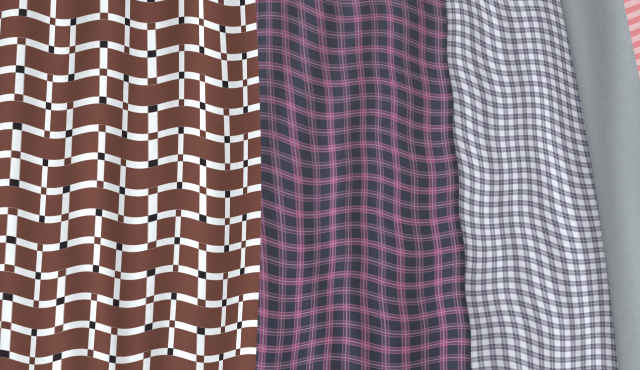
A Shadertoy shader for this texture:

```glsl
const vec3 BROWN = vec3(0.44, 0.285, 0.25);
const vec3 WHITE = vec3(0.93, 0.95, 0.96);
const vec3 BLACK = vec3(0.17, 0.15, 0.16);
const vec3 NAVY = vec3(0.23, 0.24, 0.29);
const vec3 MAGENTA = vec3(0.60, 0.31, 0.46);
const vec3 LILAC = vec3(0.73, 0.67, 0.74);
const vec3 PALE = vec3(0.85, 0.86, 0.89);
const vec3 SLATE = vec3(0.31, 0.30, 0.38);
const vec3 GREY = vec3(0.55, 0.575, 0.59);
const vec3 PINK = vec3(0.88, 0.55, 0.57);

const vec2 BROWN_CELLS = vec2(10.0, 13.0);   // repeats across and down
const vec2 PLAID_CELLS = vec2(11.5, 21.5);
const vec2 CHECK_CELLS = vec2(13.0, 32.0);
const float BAR_HALF = 0.125;                // half width in cells

float hash(vec2 p) {
    return fract(sin(dot(p, vec2(127.1, 311.7))) * 43758.5);
}

float noise(vec2 p) {
    vec2 i = floor(p), f = fract(p);
    f = f * f * (3.0 - 2.0 * f);
    return mix(mix(hash(i), hash(i + vec2(1, 0)), f.x),
               mix(hash(i + vec2(0, 1)), hash(i + vec2(1, 1)), f.x), f.y);
}

// Repeating stripe centred on whole numbers
float stripe(float x, float halfWidth, float aa) {
    float d = abs(fract(x + 0.5) - 0.5);
    return 1.0 - smoothstep(halfWidth - aa, halfWidth + aa, d);
}

// Soft vertical pleats, roughly -1 to 1
float folds(vec2 p, float count) {
    float bend = 0.8 * noise(p * vec2(3.0, 2.0));
    return 0.6 * sin(6.2832 * (p.x * count + bend))
         + 0.8 * (noise(vec2(p.x * count * 3.0 + bend, p.y * 2.0)) - 0.5);
}

// White bars with dark or brown joints
vec3 brownCloth(vec2 p, vec2 aa) {
    float lean = 0.09 * p.y * (1.0 - p.x) + 0.012 * sin(p.x * 25.0 + p.y * 3.0);
    float crowd = 0.07 * smoothstep(0.75, 1.0, p.x);
    vec2 g = vec2(p.x + lean + crowd, p.y) * BROWN_CELLS;
    g.y += 0.15 * sin(p.x * 19.0 + 2.0 * p.y) - 0.55 * p.x * (0.8 - p.y) + 0.45;
    vec2 line = vec2(stripe(g.x, BAR_HALF, aa.x * BROWN_CELLS.x),
                     stripe(g.y, BAR_HALF, aa.y * BROWN_CELLS.y));
    vec2 joint = floor(g + 0.5);
    float skipped = step(mod(joint.x + 2.0 * floor(g.y), 3.0), 0.5);
    vec3 c = mix(BROWN, WHITE, max(line.x * (1.0 - skipped), line.y));
    vec3 knot = mix(BROWN * 0.9, BLACK, step(mod(joint.x + joint.y, 2.0), 0.5));
    c = mix(c, knot, line.x * line.y);
    return c * (0.99 + 0.13 * folds(p, 5.0));
}

// Coloured band and its fine lines along one thread direction
vec3 plaidThread(float x, float aa) {
    float band = stripe(x, 0.22, aa);
    float fine = stripe(x, 0.035, aa) + 0.6 * stripe(x - 0.17, 0.025, aa)
               + 0.6 * stripe(x + 0.17, 0.025, aa);
    float strong = mix(0.55, 1.0, step(mod(floor(x + 0.5), 2.0), 0.5));
    return vec3(band * strong, min(fine, 1.0), strong);
}

vec3 plaidCloth(vec2 p, vec2 aa) {
    vec2 g = p * PLAID_CELLS;
    g.x += 0.35 * sin(p.y * 5.0 + p.x * 7.0) * (1.0 - p.x);
    g.y += -2.0 * p.x * (1.0 - p.y) + 0.3 * sin(p.x * 11.0 + p.y * 4.0);
    vec3 across = plaidThread(g.x, aa.x * PLAID_CELLS.x);
    vec3 down = plaidThread(g.y, aa.y * PLAID_CELLS.y);
    vec3 c = mix(NAVY, MAGENTA, 0.48 * (across.x + down.x));
    c = mix(c, LILAC, 0.55 * max(across.y, down.y));
    c = mix(c, vec3(0.46, 0.43, 0.48), 0.16 * (1.0 - p.y));
    return c * (1.0 + 0.13 * folds(p + vec2(0.08 * sin(p.y * 3.0), 0), 4.0));
}

vec3 checkCloth(vec2 p, vec2 aa) {
    vec2 g = p * CHECK_CELLS;
    g.x += 0.3 * sin(p.y * 9.0 + p.x * 5.0);
    g.y += -2.6 * p.x * (1.0 - 0.5 * p.y) + 0.35 * sin(p.x * 9.0 + p.y * 6.0);
    vec2 soft = aa * CHECK_CELLS;
    vec2 band = vec2(stripe(g.x, 0.24, soft.x), stripe(g.y, 0.24, soft.y));
    vec2 fine = vec2(stripe(g.x, 0.06, soft.x), stripe(g.y, 0.06, soft.y));
    vec3 c = mix(PALE, SLATE, 0.46 * (band.x + band.y));
    c = mix(c, PALE, 0.35 * max(fine.x, fine.y));
    return c * (1.0 + 0.11 * folds(p + vec2(-0.3 * p.y, 0), 3.0));
}

void mainImage(out vec4 fragColor, in vec2 fragCoord) {
    vec2 uv = fragCoord / iResolution.xy;
    vec2 p = vec2(uv.x, 1.0 - uv.y);
    vec2 px = 0.8 / iResolution.xy;

    // Hanging edges between neighbouring cloths
    float e1 = 0.399 + 0.009 * sin(3.1416 * p.y);
    float e2 = 0.694 + 0.044 * p.y + 0.002 * sin(p.y * 30.0);
    float e3 = 0.875 + 0.125 * p.y - 0.034 * p.y * p.y;
    float e4 = 0.974 + 0.12 * p.y;

    vec3 c = brownCloth(vec2(p.x / e1, p.y), px / vec2(e1, 1));
    float w2 = e2 - e1, w3 = e3 - e2;
    vec3 plaid = plaidCloth(vec2((p.x - e1) / w2, p.y), px / vec2(w2, 1));
    vec3 check = checkCloth(vec2((p.x - e2) / w3, p.y), px / vec2(w3, 1));
    float pleat = folds(vec2((p.x - e3) * 3.0 + 0.1 * p.y, p.y), 4.0);
    vec3 plain = GREY * (1.02 + 0.12 * pleat + 0.12 * smoothstep(0.94, 1.0, p.x));
    float pinkRows = stripe(p.y * 30.0 + p.x * 20.0, 0.25, px.y * 30.0);

    c = mix(c, plaid, smoothstep(-px.x, px.x, p.x - e1));
    c = mix(c, check, smoothstep(-px.x, px.x, p.x - e2));
    c = mix(c, plain, smoothstep(-px.x, px.x, p.x - e3));
    c = mix(c, mix(PINK, WHITE, 0.5 * pinkRows), smoothstep(-px.x, px.x, p.x - e4));

    // Shadow where one cloth tucks behind the next
    float gap = min(abs(p.x - e2), abs(p.x - e3));
    c *= 1.0 - 0.22 * exp(-gap * 160.0);
    c *= 0.98 + 0.04 * noise(p * vec2(260.0, 150.0));
    fragColor = vec4(clamp(c, 0.0, 1.0), 1.0);
}
```
